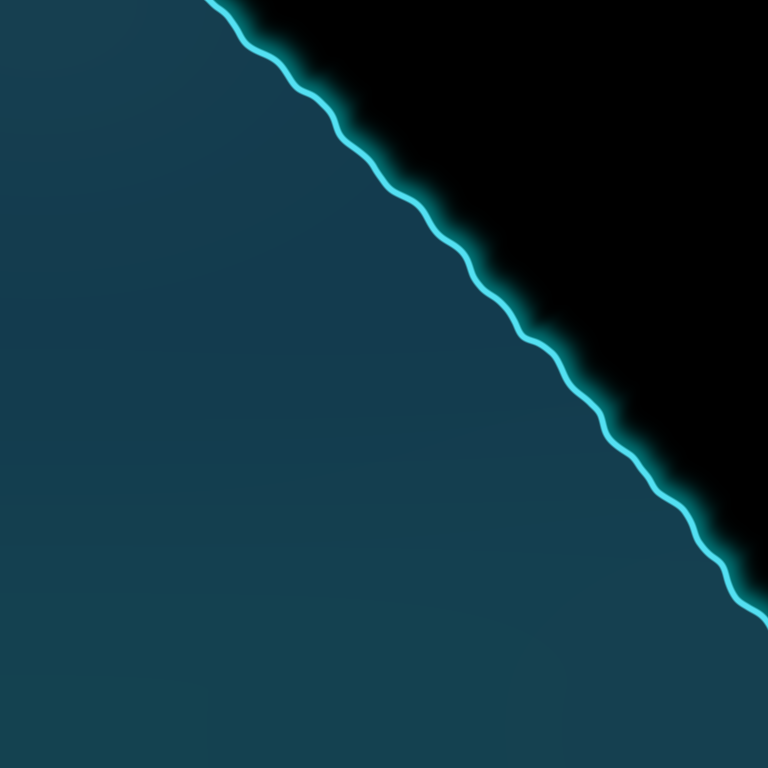
Give the GLSL for this background, as a three.js fragment shader.

```glsl
varying vec2 vUv;

const float TAU = 6.28318;

float hash(float n) {
    n = fract(n * 0.1031);
    n *= n + 33.33;
    n *= n + n;
    return fract(n);
}

float valueNoise(float x) {
    float cell = floor(x);
    float f = fract(x);
    return mix(hash(cell), hash(cell + 1.0), f * f * (3.0 - 2.0 * f));
}

// Wave with a trough at the given place
float wave(float x, float trough, float period, float amplitude) {
    return -amplitude * cos(TAU * (x - trough) / period);
}

// Offset of the edge across the falling diagonal
float edgeOffset(float along) {
    float t = (along - 0.26) / 1.5625;
    float bow = 0.2734 + t * (0.0312 - 0.1237 * t);
    float swell = wave(along, 1.0495, 0.3424, 0.006);
    float ripple = wave(along, 0.254, 0.1237, 0.0062);
    float jitter = (valueNoise(along * 34.0) - 0.5) * 0.005;
    return bow + swell + ripple + jitter;
}

// Signed distance to the edge, positive in the dark corner
float edgeDistance(vec2 p) {
    float along = p.x + 1.0 - p.y;
    float across = p.x - 1.0 + p.y;
    float h = 0.003;
    float slope = (edgeOffset(along + h) - edgeOffset(along - h)) / (2.0 * h);
    return (across - edgeOffset(along)) / sqrt(2.0 + 2.0 * slope * slope);
}

float softSpot(vec2 p, vec2 center, vec2 radius) {
    vec2 q = (p - center) / radius;
    return exp(-dot(q, q));
}

// Muted blue field with faint tonal drift
vec3 fieldColor(vec2 p) {
    vec3 deepBlue = vec3(0.075, 0.232, 0.305);
    vec3 slateBlue = vec3(0.086, 0.247, 0.315);
    vec3 tealBlue = vec3(0.078, 0.257, 0.315);
    vec3 color = mix(tealBlue, deepBlue, smoothstep(0.1, 0.6, p.y));
    color = mix(color, slateBlue, softSpot(p, vec2(0.05, 1.0), vec2(0.35, 0.25)));
    return mix(color, slateBlue, 0.6 * softSpot(p, vec2(0.95, 0.05), vec2(0.35)));
}

// Halo that fades away from the edge
vec3 haloColor(float d) {
    float reach = max(d, 0.0) / 0.025;
    return vec3(0.0, 0.45, 0.46) * exp(-reach * reach);
}

void main() {
    float d = edgeDistance(vUv);

    // Field and halo on either side of the edge
    float outside = smoothstep(-0.0015, 0.0015, d);
    vec3 color = mix(fieldColor(vUv), haloColor(d), outside);

    // Bright line with a soft rim
    vec3 lineCyan = vec3(0.33, 0.88, 0.95);
    float line = 1.0 - smoothstep(0.0022, 0.0058, abs(d));
    color = mix(color, lineCyan, line);

    gl_FragColor = vec4(color, 1.0);
}
```
